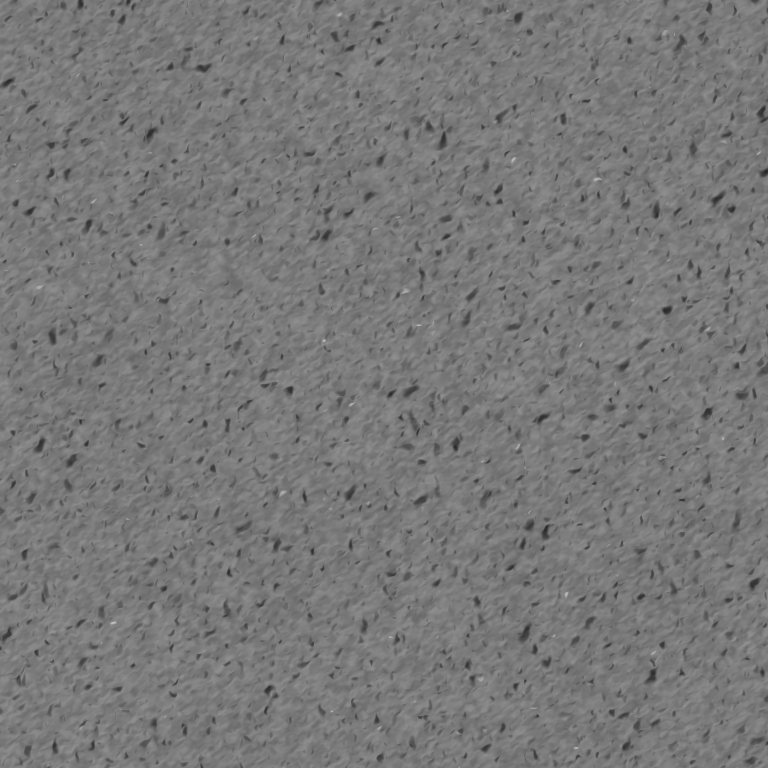
This texture is drawn by a three.js fragment shader. Its source:

```glsl
varying vec2 vUv;

#define BASE_GREY 0.483
#define GRAIN_TILT 0.60
#define GRAIN_CONTRAST 0.105
#define PIT_CELLS 40.0
#define PIT_SHARE 0.55
#define PIT_WIDTH 0.0036
#define PIT_DEPTH 0.27
#define PIT_TILT 1.05
#define DOT_CELLS 70.0
#define DOT_DEPTH 0.12
#define FLECK_SHARE 0.09
#define FLECK_GLOW 0.24

float hash(vec2 p) {
  vec3 q = fract(vec3(p.xyx) * 0.1031);
  q += dot(q, q.yzx + 33.33);
  return fract((q.x + q.y) * q.z);
}

float noise(vec2 p) {
  vec2 cell = floor(p);
  vec2 f = fract(p);
  f = f * f * (3.0 - 2.0 * f);
  float low = mix(hash(cell), hash(cell + vec2(1.0, 0.0)), f.x);
  float high = mix(hash(cell + vec2(0.0, 1.0)), hash(cell + vec2(1.0, 1.0)), f.x);
  return mix(low, high, f.y);
}

// Coordinates along and across a direction
vec2 turn(vec2 p, float angle) {
  float c = cos(angle);
  float s = sin(angle);
  return vec2(c * p.x + s * p.y, c * p.y - s * p.x);
}

// Scattered, tapered, soft-edged ellipses; returns coverage 0 to 1
float specks(vec2 uv, float cells, float share, float width, float tilt, float spread, float seed) {
  vec2 home = floor(uv * cells);
  float cover = 0.0;
  for (int j = -1; j <= 1; j++) {
    for (int i = -1; i <= 1; i++) {
      vec2 cell = home + vec2(float(i), float(j));
      vec2 key = cell + 50.0 + seed;
      float present = step(hash(key), share);
      vec2 centre = (cell + vec2(hash(key + 131.7), hash(key + 257.3))) / cells;
      float bulk = pow(hash(key + 389.1), 3.0);
      float angle = tilt + spread * (hash(key + 467.9) + hash(key + 571.3) - 1.0);
      float halfWidth = width * mix(0.65, 1.5, bulk);
      float halfLength = halfWidth * mix(1.2, 2.9, hash(key + 613.7));
      vec2 q = turn(uv - centre, angle) / vec2(halfLength, halfWidth);
      q.y *= 1.0 + 0.35 * clamp(q.x, -1.0, 1.0);
      q.y += 0.35 * sin(q.x * 2.0 + 6.28 * hash(key + 701.1));
      float strength = mix(0.35, 0.85, hash(key + 809.3)) + 0.25 * bulk;
      cover = max(cover, present * strength * (1.0 - smoothstep(0.3, 1.3, length(q))));
    }
  }
  return min(cover, 1.0);
}

void main() {
  // Slight wobble makes speck outlines ragged
  vec2 wobble = vec2(noise(vUv * 150.0 + 7.0), noise(vUv * 150.0 + 91.0)) - 0.5;
  vec2 rough = vUv + 0.004 * wobble;

  // Fine slanted grain over faint broad mottling
  vec2 along = turn(rough, GRAIN_TILT) + 3.0;
  float grain = noise(along * vec2(95.0, 215.0)) - 0.5;
  grain += 0.6 * (noise(along * vec2(190.0, 330.0) + 37.0) - 0.5);
  float mottle = noise(vUv * 7.0 + 11.0) + noise(vUv * 24.0 + 5.0) - 1.0;
  float grey = BASE_GREY + GRAIN_CONTRAST * grain + 0.014 * mottle;

  // Dark pits, fainter small dots and rare bright flecks
  float pits = specks(rough, PIT_CELLS, PIT_SHARE, PIT_WIDTH, PIT_TILT, 0.9, 0.0);
  float dots = specks(rough, DOT_CELLS, 0.5, 0.0024, PIT_TILT, 0.9, 150.0);
  float flecks = specks(rough, PIT_CELLS, FLECK_SHARE, 0.0021, GRAIN_TILT, 0.5, 310.0);
  grey += FLECK_GLOW * flecks * flecks;
  grey -= max(PIT_DEPTH * pits, DOT_DEPTH * dots);

  gl_FragColor = vec4(vec3(clamp(grey, 0.15, 0.85)), 1.0);
}
```
